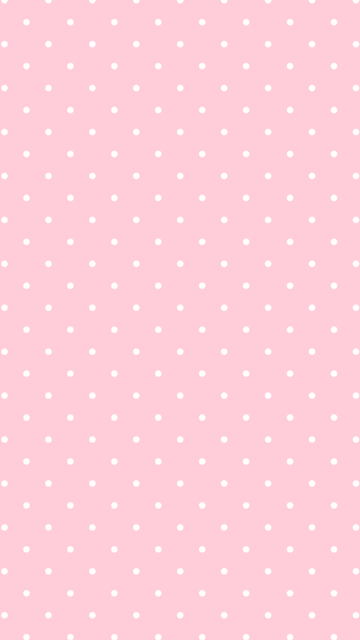
Write a WebGL 1 fragment shader that draws this pattern.

```glsl
precision highp float;

uniform vec2 u_resolution;

const vec3 PINK = vec3(1.0, 0.80, 0.85);
const vec3 WHITE = vec3(1.0, 0.995, 0.995);

// All lengths are fractions of the canvas width.
const float SPACING = 0.12203;
const float DOT_RADIUS = 0.0090;
const vec2 LATTICE_ORIGIN = vec2(0.5007, 0.0006);

// Distance to the nearest point of a square lattice.
float latticeDistance(vec2 p, float spacing) {
  vec2 cell = fract(p / spacing + 0.5) - 0.5;
  return length(cell) * spacing;
}

// Two square lattices, the second shifted by half a cell both ways.
float staggeredDots(vec2 p, float spacing, float radius) {
  float evenRows = latticeDistance(p, spacing);
  float oddRows = latticeDistance(p - 0.5 * spacing, spacing);
  return min(evenRows, oddRows) - radius;
}

// Coverage of a shape from its signed distance, one pixel soft.
float coverage(float signedDistance, float pixel) {
  return clamp(0.5 - signedDistance / pixel, 0.0, 1.0);
}

void main() {
  // Width runs from 0 to 1; height is measured down from the top edge.
  vec2 fromTop = vec2(gl_FragCoord.x, u_resolution.y - gl_FragCoord.y);
  vec2 p = fromTop / u_resolution.x - LATTICE_ORIGIN;
  float pixel = 1.0 / u_resolution.x;

  float dots = coverage(staggeredDots(p, SPACING, DOT_RADIUS), 1.3 * pixel);
  gl_FragColor = vec4(mix(PINK, WHITE, dots), 1.0);
}
```
